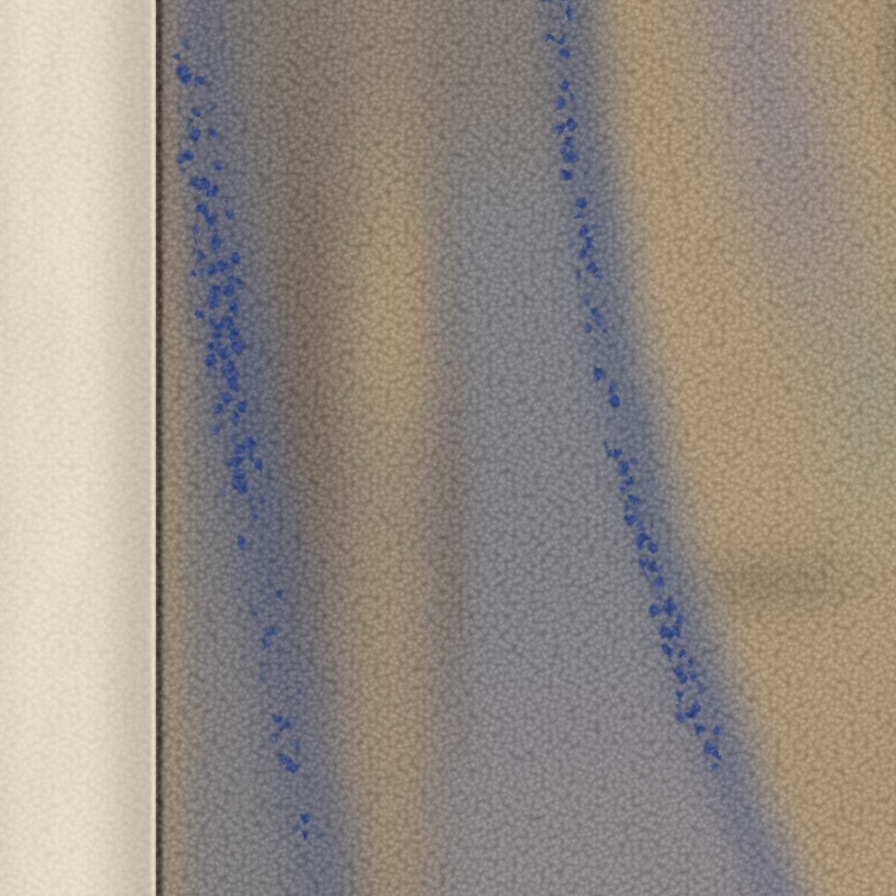
Give the GLSL for this texture, as a WebGL 2 fragment shader.

```glsl
#version 300 es
precision highp float;

uniform vec2 u_resolution;
out vec4 outColor;

const float MAT_EDGE = 0.174;
const float GRAIN_SCALE = 150.0;
const float GRAIN_STRENGTH = 0.13;
const float FLECK_SCALE = 68.0;

const vec3 CREAM = vec3(0.88, 0.85, 0.77);
const vec3 CREAM_SHADE = vec3(0.73, 0.70, 0.63);
const vec3 OCHRE = vec3(0.67, 0.585, 0.47);
const vec3 TAN = vec3(0.61, 0.53, 0.43);
const vec3 UMBER = vec3(0.43, 0.38, 0.33);
const vec3 WARM_GREY = vec3(0.48, 0.455, 0.43);
const vec3 COOL_GREY = vec3(0.49, 0.49, 0.505);
const vec3 LAVENDER = vec3(0.53, 0.51, 0.52);
const vec3 SLATE_BLUE = vec3(0.34, 0.37, 0.47);
const vec3 PIGMENT = vec3(0.16, 0.25, 0.50);
const vec3 SAGE = vec3(0.56, 0.57, 0.49);

vec2 hash2(vec2 p) {
    vec3 q = fract(p.xyx * vec3(0.1031, 0.1030, 0.0973));
    q += dot(q, q.yzx + 33.33);
    return fract((q.xx + q.yz) * q.zy);
}

// Cellular noise: x = distance to nearest point, y = random value of its cell
vec2 cellular(vec2 p) {
    vec2 cell = floor(p);
    vec2 nearest = vec2(9.0, 0.0);
    for (int j = -1; j <= 1; j++) {
        for (int i = -1; i <= 1; i++) {
            vec2 id = cell + vec2(i, j);
            vec2 rnd = hash2(id);
            float d = length(id + rnd - p);
            if (d < nearest.x) nearest = vec2(d, hash2(id + 71.0).x);
        }
    }
    return nearest;
}

// Layered sines, roughly -1..1
float wash(vec2 p) {
    float sum = 0.0, amp = 0.5;
    for (int i = 0; i < 4; i++) {
        sum += amp * sin(p.x + 1.7 * sin(p.y)) * cos(p.y - 0.8 * sin(p.x));
        p = mat2(1.5, 1.1, -1.1, 1.5) * p + 2.3;
        amp *= 0.55;
    }
    return sum;
}

float bell(float x, float width) {
    return exp(-x * x / (width * width));
}

float blob(vec2 p, vec2 centre, vec2 size) {
    vec2 q = (p - centre) / size;
    return exp(-dot(q, q));
}

// Stained paper; p.y runs downward
vec3 painting(vec2 p, float leftSeam, float rightSeam) {
    float x = p.x + 0.008 * wash(p * vec2(22.0, 15.0));
    float t = p.y;

    // Broad vertical bands
    vec3 col = mix(WARM_GREY, COOL_GREY, smoothstep(0.25, 0.95, t) * 0.7);
    col = mix(col, UMBER, 0.75 * blob(vec2(x, t), vec2(0.345, 0.43), vec2(0.05, 0.32)));
    col = mix(col, TAN, 0.7 * bell(x - 0.192, 0.022));
    float ochreAmount = mix(0.45, 0.85, smoothstep(0.0, 0.35, t));
    ochreAmount *= 1.0 - 0.25 * bell(t - 0.54, 0.09);
    col = mix(col, TAN, ochreAmount * bell(x - 0.432, 0.062));
    col = mix(col, OCHRE, 0.55 * blob(vec2(x, t), vec2(0.44, 0.35), vec2(0.045, 0.16)));
    vec3 grey = mix(WARM_GREY + 0.015, COOL_GREY, smoothstep(0.05, 0.3, t));
    grey = mix(grey, LAVENDER, smoothstep(0.6, 1.0, t));
    col = mix(col, grey, smoothstep(0.46, 0.54, x));
    col = mix(col, UMBER, 0.35 * blob(vec2(x, t), vec2(0.505, 0.6), vec2(0.025, 0.2)));

    // Ochre field on the right with its softer stains
    float field = smoothstep(0.015, 0.095, x - rightSeam);
    vec3 right = mix(OCHRE, TAN, 0.35 + 0.35 * wash(p * vec2(9.0, 7.0)));
    right = mix(right, LAVENDER, 0.85 * bell(x - 0.83 - 0.25 * t, 0.065) * (1.0 - smoothstep(0.12, 0.52, t)));
    right = mix(right, SAGE, 0.65 * blob(p, vec2(0.97, 0.44), vec2(0.05, 0.12)));
    right = mix(right, UMBER, 0.38 * blob(p, vec2(0.85, 0.65), vec2(0.10, 0.035)));
    right = mix(right, UMBER, 0.4 * blob(p, vec2(1.0, 0.06), vec2(0.02, 0.08)));
    col = mix(col, right, field);

    // Blue seams
    float leftBlue = 0.55 + 0.3 * bell(t - 0.45, 0.22);
    col = mix(col, SLATE_BLUE, leftBlue * bell(x - leftSeam - 0.012, 0.047));
    float rightBlue = 0.55 - 0.2 * smoothstep(0.75, 1.0, t);
    col = mix(col, SLATE_BLUE, rightBlue * bell(x - rightSeam - 0.012, 0.032));
    return col;
}

void main() {
    vec2 uv = gl_FragCoord.xy / u_resolution;
    vec2 p = vec2(uv.x, 1.0 - uv.y);
    float pixel = 1.0 / u_resolution.x;
    float t = p.y;
    float leftSeam = 0.205 + 0.10 * t + 0.05 * t * t;
    float rightSeam = 0.62 + 0.06 * t + 0.17 * t * t;
    vec3 col = painting(p, leftSeam, rightSeam);

    // Pigment flecks gathered along the seams
    vec2 warp = 0.005 * vec2(wash(p * 130.0), wash(p.yx * 140.0 + 4.0));
    vec2 fleck = cellular((p + warp) * FLECK_SCALE);
    float leftDensity = bell(p.x - leftSeam, 0.023) * (0.3 + 0.7 * bell(t - 0.36, 0.17));
    float rightDensity = bell(p.x - rightSeam, 0.017) * (0.5 + 0.4 * bell(t - 0.68, 0.18));
    rightDensity *= 1.0 - smoothstep(0.82, 0.88, t);
    float density = max(leftDensity, rightDensity);
    float present = smoothstep(0.0, 0.25, density - fleck.y * 0.8);
    col = mix(col, PIGMENT, 0.8 * present * (1.0 - smoothstep(0.2, 0.65, fleck.x)));

    // Cream mat, shaded toward its cut edge
    float ripple = wash(p * vec2(45.0, 9.0));
    vec3 mat = mix(CREAM, CREAM_SHADE, 0.75 * smoothstep(0.09, 0.165, p.x + 0.012 * ripple));
    mat += 0.018 * ripple - 0.03 * bell(p.x, 0.02);
    mat = mix(mat, CREAM, bell(p.x - MAT_EDGE + 0.003, 0.003));
    float matMask = 1.0 - smoothstep(-pixel, pixel, p.x - MAT_EDGE);
    col = mix(col, UMBER * 0.5, 0.85 * bell(p.x - MAT_EDGE - 0.003, 0.005));
    col = mix(col, mat, matMask);

    // Paper grain
    float grain = 0.5 - cellular(p * GRAIN_SCALE).x + 0.45 * wash(p * 310.0);
    col += grain * GRAIN_STRENGTH * mix(1.0, 0.4, matMask);
    outColor = vec4(clamp(col, 0.0, 1.0), 1.0);
}
```
